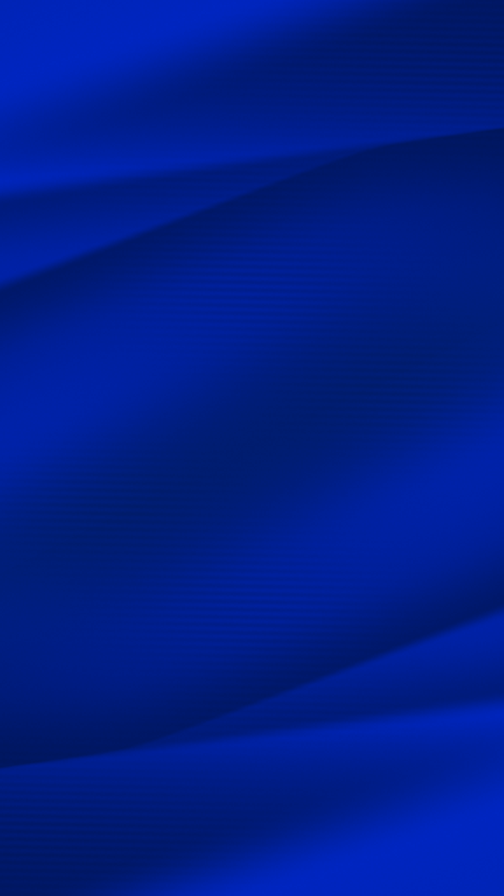
This background is drawn by a WebGL 1 fragment shader. Its source:

```glsl
precision highp float;
uniform vec2 u_resolution;

#define VALLEY_TILT 0.28
#define RIDGE_OFFSET 0.15
#define RIDGE_GAIN 0.23
#define CLOTH_BASE 0.43
#define FOLD_BASE 0.37
#define FOLD_PEAK 0.77
#define RIB_COUNT 115.0
#define RIB_DEPTH 0.032
#define GRAIN 0.014

float hash(vec2 p) {
  vec3 q = fract(p.xyx * 0.1031);
  q += dot(q, q.yzx + 33.33);
  return fract((q.x + q.y) * q.z);
}

float softMax(float a, float b, float k) {
  return 0.5 * (a + b + sqrt((a - b) * (a - b) + k * k));
}

// 1 above the edge, 0 below it
float cover(float depth, float softness) {
  float w = softness + 0.7 / u_resolution.y;
  return 1.0 - smoothstep(-w, w, depth);
}

float blob(vec2 p, vec2 center, vec2 size) {
  vec2 d = (p - center) / size;
  return exp(-dot(d, d));
}

// Broad central cloth: a dark diagonal valley between two fading ridges
float centralCloth(vec2 c, float valley) {
  float side = valley < 0.0 ? -1.0 : 1.0;
  float offset = abs(valley) - RIDGE_OFFSET;
  float width = offset < 0.0 ? 0.085 : 0.14;
  float fade = smoothstep(-0.7, 0.5, side * c.x);
  return CLOTH_BASE + RIDGE_GAIN * fade * exp(-offset * offset / (width * width));
}

// Overlapping folds at one end; p.y is the depth from that end
float addFolds(float shade, vec2 p) {
  float upperEdge = 0.215 - 0.073 * p.x;
  float lowerEdge = softMax(0.319 - 0.212 * p.x, upperEdge, 0.008);
  float crease = 0.14 - 0.195 * p.x;
  float left = 1.0 - p.x;

  // Soft sheen and contact shadow on the central cloth
  shade += 0.07 * blob(p, vec2(1.0, 0.30), vec2(0.35, 0.08));
  shade *= mix(0.83, 1.0, smoothstep(0.0, 0.09, p.y - lowerEdge));

  // Thin wedge tucked beneath the upper fold
  float wedge = mix(0.47, 0.65, smoothstep(0.0, 0.09, p.y - upperEdge));
  shade = mix(shade, wedge, cover(p.y - lowerEdge, 0.0015 + 0.008 * left * left));

  // Upper fold, brightest along its lower edge
  float height = max(upperEdge - p.y, 0.0);
  float reach = mix(0.065, 0.085, left);
  float fold = FOLD_BASE + mix(0.17, 0.43, left) * exp(-height / reach);
  float outer = FOLD_PEAK - 0.4 * max(crease - p.y, 0.0);
  fold = mix(fold, outer, cover(p.y - crease, 0.048));
  return mix(shade, fold, cover(p.y - upperEdge, 0.0015 + 0.014 * left));
}

// Patches where the woven ribs show
float ribMask(vec2 p) {
  return blob(p, vec2(0.50, 0.32), vec2(0.22, 0.07))
       + 0.7 * blob(p, vec2(0.19, 0.56), vec2(0.20, 0.06))
       + 0.8 * blob(p, vec2(0.95, 0.08), vec2(0.40, 0.07))
       + 0.4 * blob(p, vec2(0.40, 0.20), vec2(0.25, 0.03));
}

void main() {
  vec2 uv = gl_FragCoord.xy / u_resolution;
  vec2 p = vec2(uv.x, 1.0 - uv.y);
  vec2 turned = 1.0 - p;
  vec2 c = p - 0.5;
  float valley = c.y + VALLEY_TILT * c.x;

  // Cloth with folds repeated under a half turn
  float shade = centralCloth(c, valley);
  shade = addFolds(shade, p);
  shade = addFolds(shade, turned);

  // Fine ribs and grain
  float ribs = sin(6.28318 * RIB_COUNT * (c.y - 0.01 * c.x));
  shade += RIB_DEPTH * ribs * (ribMask(p) + ribMask(turned));
  shade += GRAIN * (hash(floor(uv * vec2(288.0, 512.0))) - 0.5);

  // Blue ramp, a little greener in the valley
  float green = 0.03 + 0.155 * shade + 0.014 * exp(-valley * valley / 0.01);
  gl_FragColor = vec4(0.0, green, shade, 1.0);
}
```
